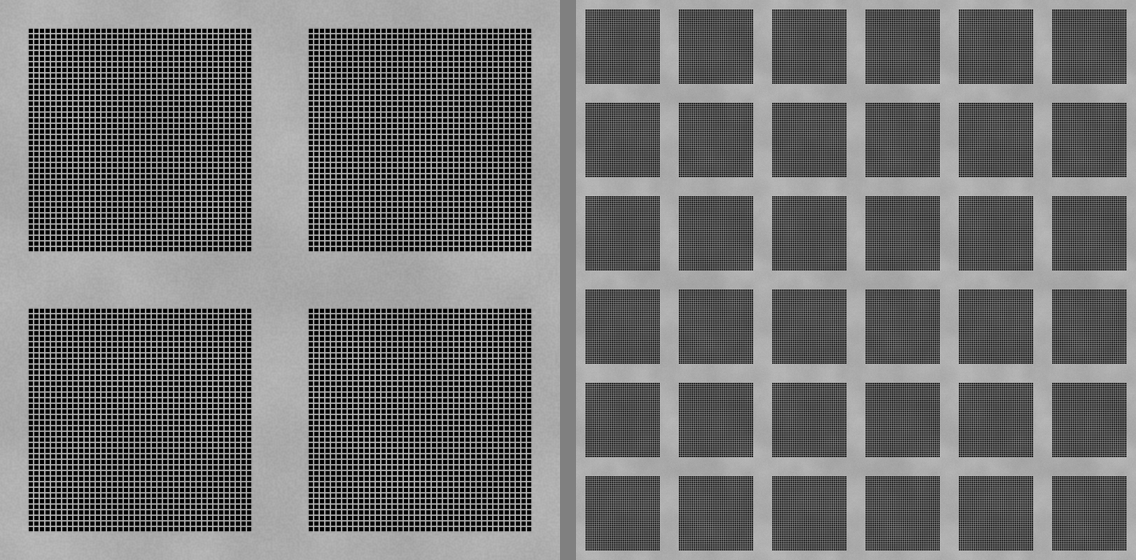
Left: one tile. Right: repeated 3 by 3.
Reproduce this pattern procedurally as a Shadertoy shader.

```glsl
#define PANELS 2.0        // perforated panels across and down
#define CELLS 50.0        // grid cells per panel repeat
#define BORDER 5.0        // solid cells on each side of a panel
#define HOLE 0.745        // hole side as a share of its cell
#define METAL vec3(0.68)
#define VOID vec3(0.008)
#define MOTTLE 0.055      // strength of the soft clouding
#define GRAIN 0.035       // strength of the fine speckle

// Random unit gradient for a lattice point
vec2 gradient(vec2 lattice, uint seed) {
    uvec2 q = uvec2(lattice);
    uint h = q.x * 1597u + q.y * 51749u + seed * 7919u;
    h = (h ^ (h >> 16)) * 73244475u;
    h = (h ^ (h >> 15)) * 73244475u;
    h ^= h >> 16;
    float angle = float(h & 65535u) / 65536.0 * 6.28318;
    return vec2(cos(angle), sin(angle));
}

// Gradient noise that wraps after a whole period
float wrapNoise(vec2 uv, float period, uint seed) {
    vec2 p = uv * period;
    vec2 i = floor(p), f = p - i;
    vec2 u = f * f * f * (f * (f * 6.0 - 15.0) + 10.0);
    vec2 k = vec2(0.0, 1.0);
    float a = dot(gradient(mod(i, period), seed), f);
    float b = dot(gradient(mod(i + k.yx, period), seed), f - k.yx);
    float c = dot(gradient(mod(i + k.xy, period), seed), f - k.xy);
    float d = dot(gradient(mod(i + k.yy, period), seed), f - k.yy);
    return mix(mix(a, b, u.x), mix(c, d, u.x), u.y);
}

float clouds(vec2 uv) {
    float sum = 0.0, amplitude = 1.0, period = 5.0;
    for (uint octave = 0u; octave < 4u; octave++) {
        sum += amplitude * wrapNoise(uv, period, octave);
        amplitude *= 0.5;
        period *= 2.0;
    }
    return sum;
}

// Running length of hole along each axis, for exact box filtering
vec2 holeLength(vec2 p) {
    return floor(p) * HOLE + clamp(fract(p) - 0.5 * (1.0 - HOLE), 0.0, HOLE);
}

// Share of the pixel covered by holes
float holeCoverage(vec2 p, vec2 pixel) {
    vec2 open = (holeLength(p + 0.5 * pixel) - holeLength(p - 0.5 * pixel)) / pixel;
    vec2 fromCentre = abs(mod(p, CELLS) - 0.5 * CELLS);
    vec2 inside = step(fromCentre, vec2(0.5 * CELLS - BORDER));
    return open.x * open.y * inside.x * inside.y;
}

void mainImage(out vec4 fragColor, in vec2 fragCoord) {
    vec2 uv = fragCoord / iResolution.xy;
    vec2 pixel = PANELS * CELLS / iResolution.xy;

    // Sheet surface
    float speckle = wrapNoise(uv, 230.0, 11u) + 0.5 * wrapNoise(uv, 97.0, 12u);
    vec3 sheet = METAL + MOTTLE * clouds(uv) + GRAIN * speckle;

    // Punched holes
    float hole = holeCoverage(uv * PANELS * CELLS, pixel);
    fragColor = vec4(mix(sheet, VOID, hole), 1.0);
}
```
